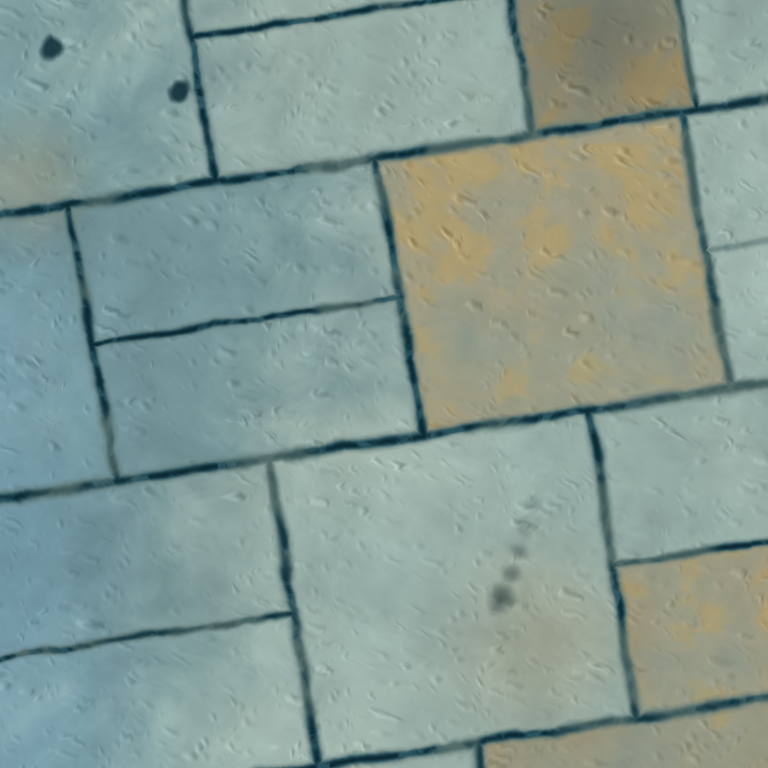
Write a three.js fragment shader that draws this texture.

```glsl
// Worn stone paving seen at a slant: staggered rows of large slabs, some halved by thin joints.
// Sheared row and column coordinates give slab ids and joint distances; layered sines
// mottle the stone and break up the joints, and cellular noise pits the surface.

#define ROW_TILT 0.152
#define COLUMN_LEAN 0.175
#define FIRST_JOINT 0.28
#define ROW_HEIGHT 0.3515
#define ROW_GROWTH 0.0195
#define JOINT_WIDTH 0.0078
#define JOINT_WOBBLE 0.0034
#define PIT_DEPTH 0.06
#define PALE_STONE vec3(0.595, 0.685, 0.66)
#define BLUE_STONE vec3(0.465, 0.595, 0.61)
#define TAN_STONE vec3(0.615, 0.585, 0.475)
#define JOINT_DARK vec3(0.04, 0.16, 0.20)

varying vec2 vUv;

vec2 hash2(vec2 p) {
  return fract(sin(vec2(dot(p, vec2(127.1, 311.7)), dot(p, vec2(269.5, 183.3)))) * 43758.5);
}

// Soft pits of uneven depth and size around scattered points
float pits(vec2 p) {
  vec2 base = floor(p);
  float depth = 0.0;
  for (int y = -1; y <= 1; y++) {
    for (int x = -1; x <= 1; x++) {
      vec2 cell = base + vec2(float(x), float(y));
      vec2 h = hash2(cell);
      float strength = h.x * h.x * h.y * 1.8;
      depth = max(depth, strength * (1.0 - smoothstep(0.0, 0.3 + 0.3 * h.y, distance(p, cell + h))));
    }
  }
  return depth;
}

// Layered, warped sines in about -1..1
float mottle(vec2 p) {
  float sum = 0.0, gain = 0.55;
  for (int i = 0; i < 5; i++) {
    p = mat2(0.8, 0.6, -0.6, 0.8) * p * 1.7 + 0.7 * sin(p.yx * 1.1) + 1.3;
    sum += gain * sin(p.x) * sin(p.y);
    gain *= 0.65;
  }
  return sum;
}

float blot(vec2 p, vec2 center, float radius, float softness) {
  return 1.0 - smoothstep(radius * (1.0 - softness), radius, length(p - center));
}

// Distance to the nearest whole number
float edgeDistance(float x) {
  return abs(fract(x + 0.5) - 0.5);
}

void main() {
  vec2 p = vec2(vUv.x, 1.0 - vUv.y);
  float broad = mottle(p * 5.0);
  float fine = mottle(p * 19.0 + 4.0);
  float grit = mottle(p * 46.0 + 9.0);
  vec2 wobble = JOINT_WOBBLE * vec2(mottle(p * 17.0 + 7.0), mottle(p.yx * 17.0 + 2.0));

  // Rows grow taller downward; solve for the row coordinate
  float v = p.y + ROW_TILT * p.x + wobble.y - FIRST_JOINT;
  float t = (sqrt(ROW_HEIGHT * ROW_HEIGHT + 4.0 * ROW_GROWTH * v) - ROW_HEIGHT) / (2.0 * ROW_GROWTH);
  float height = ROW_HEIGHT + 2.0 * ROW_GROWTH * t;
  float row = floor(t) + 1.0;

  // Columns shift by half a slab on alternate rows and stand straighter low down
  float u = p.x - COLUMN_LEAN * p.y + 0.02 * (p.y - 1.0) * step(1.5, row) + wobble.x;
  float odd = mod(row, 2.0);
  float width = mix(0.4245, 0.409, odd);
  float c = (u - mix(0.239, 0.043, odd)) / width;
  float column = floor(c);
  vec2 inside = vec2(fract(c), fract(t));

  // Some slabs are halved across, a few halved upright
  bool across = mod(column + floor(mod(row, 3.0) * 0.5), 2.0) < 0.5;
  bool upright = mod(column, 4.0) == 1.0 && mod(row, 4.0) == 0.0;
  float middle = row < 0.5 ? 0.43 : 0.515;
  float halfId = 1.0;
  float splitDistance = 1.0;
  if (across) {
    halfId = step(middle, inside.y);
    splitDistance = abs(inside.y - middle) * height;
  } else if (upright) {
    halfId = step(inside.x, 0.515);
    splitDistance = abs(inside.x - 0.515) * width;
  }
  float tone = hash2(vec2(column + 0.5 * halfId, row)).x;

  // Stone: blue to pale across the floor, with tan slabs and warm stains
  float pale = smoothstep(0.04, 0.4, p.x - 0.2 * odd + 0.09 * broad + 0.06 * fine);
  vec3 color = mix(BLUE_STONE, PALE_STONE, pale);
  color += vec3(-0.01, 0.01, 0.05) * (1.0 - smoothstep(0.0, 0.25, p.x)) * smoothstep(0.2, 0.5, p.y);
  float isTan = mod(column, 3.0) == 1.0 ? halfId : 0.0;
  float rust = blot(p, vec2(0.7, 0.84), 0.2, 1.0) + blot(p, vec2(0.04, 0.24), 0.13, 1.0);
  float warm = isTan * (0.82 + 0.25 * broad + 0.15 * fine) + 0.5 * rust + 0.12 * broad;
  color = mix(color, TAN_STONE, clamp(warm, 0.0, 1.0));
  color += isTan * vec3(0.03, 0.0, -0.05) * smoothstep(0.0, 0.5, fine + 0.5 * broad);
  color *= 0.97 + 0.05 * tone + 0.06 * broad + 0.045 * fine + 0.02 * grit;
  color *= upright && halfId > 0.5 ? 0.91 - 0.12 * blot(p, vec2(0.78, 0.04), 0.13, 1.0) : 1.0;

  // Slanting pits, lit on one side
  vec2 grain = vec2((p.x + p.y) * 30.0, (p.x - p.y) * 52.0) + fine;
  float relief = pits(grain + vec2(0.1, 0.3)) - 1.3 * pits(grain);
  color += PIT_DEPTH * relief * (1.0 + 0.6 * broad);

  // Round holes, and a stain trailing down one slab
  vec2 rough = p + 1.8 * wobble;
  float stain = 0.0;
  for (int i = 0; i < 5; i++) {
    float n = float(i);
    if (i < 2) color = mix(color, JOINT_DARK, 0.85 * blot(rough, vec2(0.063 + 0.172 * n, 0.065 + 0.056 * n), 0.019, 0.6));
    float size = 0.017 + 0.01 * smoothstep(2.5, 4.0, n);
    stain = max(stain, (0.3 + 0.1 * n) * blot(rough, vec2(0.695 - 0.01 * n, 0.655 + 0.031 * n), size, 0.9));
  }
  color = mix(color, vec3(0.24, 0.31, 0.30), stain * (0.85 + 0.3 * fine));

  // Joints: worn halo, teal slope, dark core that comes and goes
  float wear = 1.0 + 0.3 * fine + 0.18 * grit;
  float mainJoint = min(edgeDistance(t) * height, edgeDistance(c) * width * 1.05) / JOINT_WIDTH;
  float thinJoint = splitDistance / (JOINT_WIDTH * 0.7);
  float d = min(mainJoint, thinJoint) / wear;
  float strength = thinJoint < mainJoint && column > 1.5 ? 0.3 : 1.0;
  float gray = smoothstep(-0.25, 0.55, mottle(p * 11.0 + 5.0) + 0.45 * p.x - 0.2);
  float core = (1.0 - 0.75 * gray) * smoothstep(-0.5, 0.3, grit + 0.4 * fine + 0.15);
  vec3 slope = mix(vec3(0.15, 0.32, 0.37), vec3(0.32, 0.42, 0.41), gray);
  color = mix(color, vec3(0.36, 0.45, 0.44), 0.6 * strength * (1.0 - smoothstep(0.6, 1.8, d)));
  color = mix(color, slope, 0.95 * strength * (1.0 - smoothstep(0.3, 1.15, d)));
  color = mix(color, JOINT_DARK, strength * core * (1.0 - smoothstep(0.0, 0.8, d)));

  gl_FragColor = vec4(color, 1.0);
}
```
